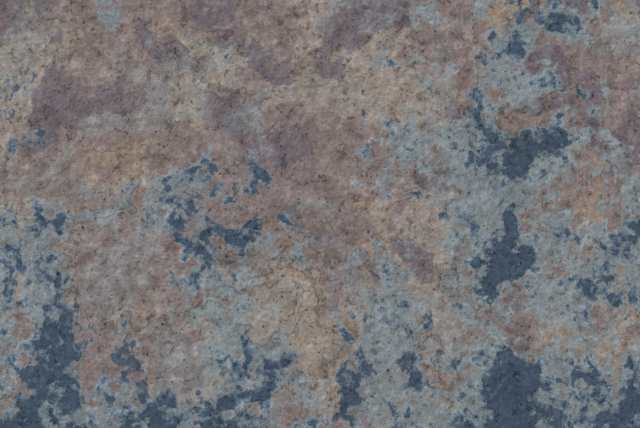
Write a Shadertoy shader that draws this texture.

```glsl
// Weathered slate: warm mauve and tan sheets flaking away over blue-grey stone.
// Warped fractal noise picks the mineral colours; a terraced height field adds
// ledges with ochre rims, then pale veins, pits and fine grain go on top.

#define PATCH_SCALE 4.2
#define WARP 0.30
#define COOL_LEVEL 0.508
#define DARK_LEVEL 0.535
#define TILT vec2(0.11, -0.13)
#define LEDGE_DEPTH 0.22
#define RIM_GLOW 0.45
#define RELIEF 0.65
#define GRAIN 0.26
#define PIT_CELLS 48.0
#define PIT_SHARE 0.16
#define VEIN_STRENGTH 0.38

const vec3 MAUVE = vec3(0.503, 0.452, 0.443);
const vec3 TAN   = vec3(0.568, 0.530, 0.500);
const vec3 OCHRE = vec3(0.590, 0.510, 0.445);
const vec3 PLUM  = vec3(0.405, 0.375, 0.400);
const vec3 COOL  = vec3(0.488, 0.520, 0.535);
const vec3 SLATE = vec3(0.370, 0.425, 0.475);
const vec3 DEEP  = vec3(0.250, 0.302, 0.362);
const vec3 PALE  = vec3(0.600, 0.610, 0.605);
const mat2 TURN  = mat2(0.8, 0.6, -0.6, 0.8);

float hash(vec2 p) {
    return fract(sin(dot(p, vec2(127.1, 311.7))) * 43758.5);
}

float noise(vec2 p) {
    vec2 i = floor(p), f = fract(p);
    f = f * f * (3.0 - 2.0 * f);
    return mix(mix(hash(i), hash(i + vec2(1, 0)), f.x),
               mix(hash(i + vec2(0, 1)), hash(i + vec2(1, 1)), f.x), f.y);
}

// Rotated octaves, normalised to average one half
float fbm(vec2 p, int octaves) {
    float sum = 0.0, weight = 0.5, total = 0.0;
    for (int i = 0; i < octaves; i++) {
        sum += weight * noise(p);
        total += weight;
        weight *= 0.6;
        p = 2.0 * TURN * p + 7.3;
    }
    return sum / total;
}

// Scattered round pits, one candidate per cell
float pits(vec2 p, float pixel) {
    vec2 cell = floor(p * PIT_CELLS);
    vec2 centre = 0.2 + 0.6 * vec2(hash(cell + 3.1), hash(cell + 8.7));
    float radius = mix(0.0008, 0.0030, pow(hash(cell + 5.5), 4.0));
    float d = length(fract(p * PIT_CELLS) - centre) / PIT_CELLS;
    float present = step(hash(cell + 1.9), PIT_SHARE);
    return present * (1.0 - smoothstep(radius - pixel, radius + pixel, d));
}

// Thin, broken, wandering cracks on the right side
float veins(vec2 p, float pixel) {
    float sum = 0.0;
    for (int i = 0; i < 4; i++) {
        float k = float(i);
        float lean = (hash(vec2(k, 4.0)) - 0.5) * 0.35;
        float path = 1.14 + 0.11 * k + lean * (p.y - 0.5)
                   + 0.20 * (fbm(vec2(p.y * 3.0, k * 9.0), 5) - 0.5);
        float width = 0.0008 + 0.0025 * noise(vec2(p.y * 14.0, k));
        float line = 1.0 - smoothstep(width - pixel, width + pixel, abs(p.x - path));
        sum += line * smoothstep(0.50, 0.65, noise(vec2(p.y * 4.0, k * 5.0 + 2.0)));
    }
    return min(sum, 1.0);
}

void mainImage(out vec4 fragColor, in vec2 fragCoord) {
    float pixel = 1.0 / iResolution.y;
    vec2 p = fragCoord * pixel;
    vec2 q = p + WARP * (vec2(fbm(p * 3.0 + 11.0, 6), fbm(p * 3.0 + 37.0, 6)) - 0.5);

    // Flaked sheets: the height contour is a sharp ledge
    float height = fbm(q * 2.6 + 61.0, 5) - 0.51;
    float sheet = smoothstep(-0.004, 0.004, height);
    float broken = smoothstep(0.42, 0.58, noise(p * 7.0 + 4.0));

    // Mineral fields, cooler and darker to the lower right
    float ragged = fbm(TURN * p * 38.0 + 5.0, 4) - 0.5;
    float field = mix(fbm(q * PATCH_SCALE + 47.0, 7), fbm(q * 10.0 + 90.0, 5), 0.35)
                + dot(p - vec2(0.75, 0.5), TILT) - 0.04 * (sheet - 0.5);
    float cool = smoothstep(-0.05, 0.05, field + 0.25 * ragged - COOL_LEVEL);
    float darkField = mix(field, fbm(q * 9.0 + 80.0, 6), 0.45) + 0.34 * ragged;
    float dark = smoothstep(0.0, 0.105, darkField - DARK_LEVEL);

    // Warm sheets with ochre stains, plum blotches and a thin grey wash
    vec3 warm = mix(MAUVE, TAN, smoothstep(0.43, 0.56, fbm(q * 5.0 + 130.0, 6) + 0.2 * ragged));
    warm = mix(warm, OCHRE, 0.55 * smoothstep(0.57, 0.67, fbm(q * 8.0 + 170.0, 6)));
    warm = mix(warm, PLUM, 0.85 * smoothstep(0.54, 0.64, fbm(q * 8.0 + 210.0, 6) + 0.3 * ragged));
    warm = mix(warm, COOL, 0.45 * smoothstep(0.48, 0.64, fbm(q * 7.0 + 250.0, 6) + 0.2 * ragged));

    // Blue-grey stone, clouded and then darkened in ragged patches
    vec3 blue = mix(COOL, SLATE, smoothstep(0.0, 0.5, dark));
    blue = mix(blue, DEEP, smoothstep(0.45, 1.0, dark));
    vec3 color = mix(warm, blue, max(cool, 0.8 * smoothstep(0.3, 0.8, dark)));

    // Ochre rim above each ledge and a shadow line below it
    float rim = sheet * exp(-max(height, 0.0) * 60.0) * broken;
    color = mix(color, OCHRE, RIM_GLOW * rim * (1.0 - 0.7 * dark));
    color *= 1.0 - LEDGE_DEPTH * broken * exp(-abs(height + 0.003) * 220.0);

    // Veins, surface relief, pits and grain
    color = mix(color, PALE, VEIN_STRENGTH * veins(p, pixel));
    vec2 light = vec2(-0.0025, 0.0035);
    float slope = fbm(p * 34.0, 4) - fbm((p + light) * 34.0, 4);
    float grain = 0.35 * noise(TURN * p * 95.0) + 0.40 * noise(TURN * TURN * p * 170.0 + 3.0)
                + 0.25 * noise(TURN * p * 320.0 + 9.0) - 0.5;
    color *= 1.0 + RELIEF * slope + 0.32 * ragged + GRAIN * grain;
    float speck = fbm(TURN * p * 80.0 + 30.0, 3);
    color *= 1.0 - 0.20 * smoothstep(0.64, 0.78, speck);
    color += 0.05 * smoothstep(0.36, 0.22, speck);
    color *= 1.0 - 0.40 * pits(p, pixel);

    fragColor = vec4(clamp(color, 0.0, 1.0), 1.0);
}
```
